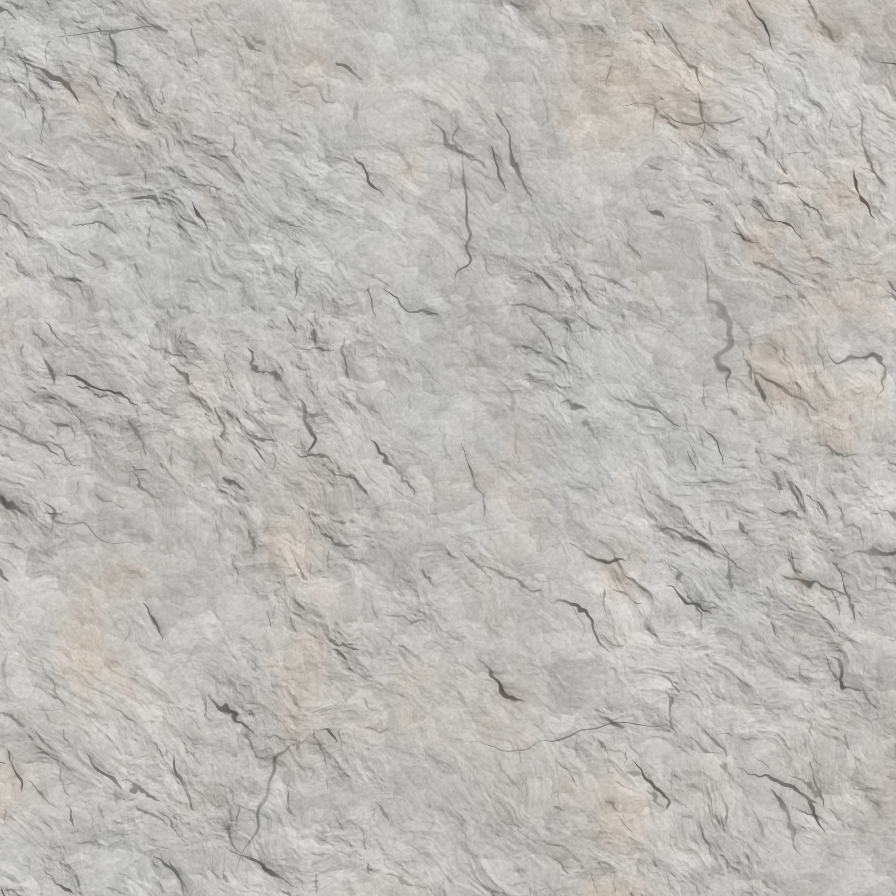
This texture is drawn by a WebGL 1 fragment shader. Its source:

```glsl
precision highp float;
// Pale grey limestone face with diagonal flaking, dark crevices and faint ochre stains.
uniform vec2 u_resolution;

float hash(vec2 p) {
  vec3 q = fract(vec3(p.xyx) * 0.1031);
  q += dot(q, q.yzx + 33.33);
  return fract((q.x + q.y) * q.z);
}

float noise(vec2 p) {
  vec2 i = floor(p), f = fract(p);
  f = f * f * (3.0 - 2.0 * f);
  return mix(mix(hash(i), hash(i + vec2(1.0, 0.0)), f.x),
             mix(hash(i + vec2(0.0, 1.0)), hash(i + 1.0), f.x), f.y);
}

float fbm(vec2 p) {
  float sum = 0.0, amp = 0.5;
  for (int i = 0; i < 5; i++) {
    sum += amp * noise(p);
    p = mat2(0.8, 0.6, -0.6, 0.8) * p * 2.03 + 17.3;
    amp *= 0.5;
  }
  return sum;
}

vec2 jitter(vec2 p) {
  return vec2(noise(p), noise(p + 41.7)) - 0.5;
}

// Ridged relief, stretched along the bedding that falls to the right.
float relief(vec2 p) {
  p += 0.06 * jitter(p * 7.0) + 0.025 * jitter(p * 24.0) + 0.008 * jitter(p * 65.0);
  vec2 q = vec2(dot(p, vec2(0.77, -0.64)) * 5.5, dot(p, vec2(0.64, 0.77)) * 9.0) + 30.0;
  float sum = 0.0, amp = 0.45;
  for (int i = 0; i < 6; i++) {
    float n = noise(q);
    sum += amp * mix(n, 1.0 - abs(2.0 * n - 1.0), 0.6);
    q = mat2(0.98, 0.2, -0.2, 0.98) * q * 2.05 + 9.1;
    amp *= 0.56;
  }
  return sum;
}

// Angular flakes: every jittered cell is a plane with its own tone and tilt.
float flakes(vec2 p) {
  vec2 cell = floor(p);
  float sum = 0.0, total = 0.0;
  for (int y = -1; y <= 1; y++) {
    for (int x = -1; x <= 1; x++) {
      vec2 id = cell + vec2(x, y);
      vec2 d = p - id - vec2(hash(id), hash(id + 57.0));
      float weight = exp(-45.0 * dot(d, d));
      sum += weight * (hash(id + 113.0) - 0.5 + 0.9 * dot(d, vec2(0.64, 0.77)));
      total += weight;
    }
  }
  return sum / max(total, 1e-20);
}

// Tapered, jagged crevices scattered one per cell; x is the gap, y its soft shade.
vec2 crevices(vec2 p, float scale, float width, float density, float spread, float seed) {
  vec2 q = p * scale + seed;
  q += 0.28 * jitter(q * 1.9) + 0.11 * jitter(q * 5.0) + 0.045 * jitter(q * 13.0);
  float soft = 0.8 * scale / min(u_resolution.x, u_resolution.y);
  vec2 cell = floor(q), result = vec2(0.0);
  for (int y = -1; y <= 1; y++) {
    for (int x = -1; x <= 1; x++) {
      vec2 id = cell + vec2(x, y);
      float present = step(hash(id + 7.0), density);
      float angle = -0.82 + spread * (hash(id + 19.0) - 0.5);
      vec2 dir = vec2(cos(angle), sin(angle));
      vec2 d = q - id - vec2(hash(id + 31.0), hash(id + 43.0));
      float reach = mix(0.2, 0.65, hash(id + 61.0));
      float along = dot(d, dir) / reach;
      float across = dot(d, vec2(-dir.y, dir.x));
      float taper = max(1.0 - along * along, 0.0);
      float w = width * scale * taper * mix(0.1, 1.5, noise(q * 6.0));
      float gap = smoothstep(soft, -soft, abs(across) - w) * smoothstep(0.0, 0.4, taper);
      float shade = taper * exp(-abs(across) / (width * scale * (across > 0.0 ? 3.5 : 1.2)));
      result = max(result, present * vec2(gap, shade));
    }
  }
  return result;
}

void main() {
  vec2 p = gl_FragCoord.xy / min(u_resolution.x, u_resolution.y);

  // Light grazes the relief across the bedding.
  float e = 0.0022;
  float slope = (relief(p) - relief(p + e * vec2(0.5, 0.86))) / e;
  float lit = slope > 0.0 ? 0.0042 * slope : 0.0066 * slope;
  float rough = smoothstep(0.36, 0.6, fbm(p * 6.0 + 3.0));
  float tone = 0.751 + clamp(lit, -0.17, 0.05) * mix(0.6, 1.1, rough);
  tone -= 0.1 * smoothstep(12.0, 24.0, -slope) * rough;

  // Broad mottling, flakes and fine grain.
  tone += 0.11 * (fbm(p * 7.0 + 50.0) - 0.48);
  tone += 0.04 * flakes(p * vec2(19.0, 23.0) + 0.8 * jitter(p * 40.0));
  tone += 0.035 * flakes(p * vec2(44.0, 52.0) + 0.7 * jitter(p * 90.0) + 60.0);
  tone += 0.04 * (noise(p * 240.0) - 0.5) + 0.045 * (noise(p * 470.0) - 0.5);

  // Long cracks, medium crevices and small chips gathered in rough zones.
  vec2 longCracks = crevices(p, 5.0, 0.0015, 0.4, 2.6, 11.0);
  vec2 gaps = crevices(p, 11.0, 0.0023, 0.5, 1.0, 73.0);
  vec2 chips = crevices(p, 21.0, 0.0018, 0.6, 1.3, 131.0) * mix(0.25, 1.0, rough);
  vec2 nicks = crevices(p, 38.0, 0.0012, 0.5, 1.8, 211.0) * mix(0.2, 0.8, rough);
  float gap = max(max(longCracks.x * 0.75, gaps.x), max(chips.x * 0.75, nicks.x * 0.5));
  float shade = max(max(longCracks.y * 0.5, gaps.y), max(chips.y * 0.8, nicks.y * 0.6));
  tone -= 0.09 * shade;
  tone = mix(tone, 0.33, gap * mix(0.2, 0.95, noise(p * 34.0 + 5.0)));

  // Neutral grey stone with small, faint ochre stains and cooler patches.
  float stain = smoothstep(0.5, 0.74, fbm(p * 9.0 + 90.0)) * mix(0.3, 1.0, noise(p * 32.0));
  float cool = smoothstep(0.45, 0.7, fbm(p * 4.0 + 20.0));
  vec3 tint = mix(vec3(0.006, -0.002, -0.019), vec3(-0.002, -0.002, -0.005), cool);
  tint += stain * vec3(0.022, -0.008, -0.032);
  gl_FragColor = vec4(clamp(tone + tint, 0.0, 1.0), 1.0);
}
```
